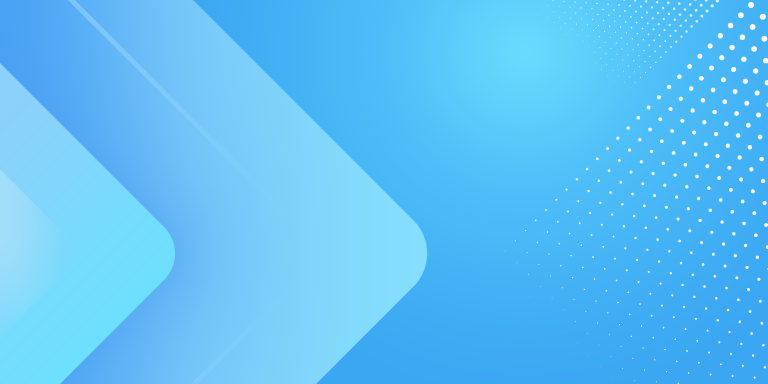
Give the GLSL for this background, as a WebGL 1 fragment shader.

```glsl
precision highp float;

uniform vec2 u_resolution;

// Lengths are in canvas heights
const vec2 GLOW_CENTER = vec2(1.367, 0.865);
const float GLOW_MID = 0.42;
const float GLOW_END = 0.95;
const vec3 GLOW_CORE = vec3(0.42, 0.87, 0.99);
const vec3 SKY_MID = vec3(0.31, 0.755, 0.975);
const vec3 SKY_EDGE = vec3(0.23, 0.655, 0.95);

const vec2 LARGE_TIP = vec2(1.163, 0.340);
const vec2 STRIPE_TIP = vec2(0.846, 0.340);
const vec2 SMALL_TIP = vec2(0.496, 0.340);
const vec2 INNER_TIP = vec2(0.219, 0.340);
const float LARGE_ROUND = 0.122;
const float SMALL_ROUND = 0.097;
const float STRIPE_HALF_WIDTH = 0.0065;

const vec3 LARGE_LEFT = vec3(0.27, 0.63, 0.955);
const vec3 LARGE_MID = vec3(0.47, 0.785, 0.975);
const vec3 LARGE_RIGHT = vec3(0.52, 0.87, 0.99);
const vec3 SHADOW = vec3(0.30, 0.62, 0.95);
const vec3 SMALL_TOP = vec3(0.54, 0.82, 0.985);
const vec3 SMALL_BOTTOM = vec3(0.42, 0.88, 0.99);
const vec3 INNER_TINT = vec3(0.63, 0.87, 0.98);

// Dot grids: a negative row pitch grows toward the upper left
const vec2 MAIN_ORIGIN = vec2(1.969, 1.943);
const vec2 MAIN_PITCH = vec2(0.0612, 0.0534);
const vec2 FINE_ORIGIN = vec2(1.870, 1.866);
const vec2 FINE_PITCH = vec2(-0.0306, 0.0267);

// Signed distance to a right-pointing corner with 45 degree sides
float chevron(vec2 p, vec2 tip, float radius) {
    vec2 q = p - tip;
    vec2 sides = vec2(q.x + q.y, q.x - q.y) * 0.70711 + radius;
    return min(max(sides.x, sides.y), 0.0) + length(max(sides, 0.0)) - radius;
}

float cover(float dist, float pixel) {
    return clamp(0.5 - dist / pixel, 0.0, 1.0);
}

// Diagonal dots that shrink from the origin down to fadeEnd
float dots(vec2 diagonal, vec2 origin, vec2 pitch, float maxRadius, float fadeEnd, float pixel) {
    vec2 cell = (diagonal - origin) / pitch;
    vec2 id = floor(cell + 0.5);
    float dist = length((cell - id) * pitch) * 0.70711;
    float along = origin.y + id.y * pitch.y;
    float size = clamp((along - fadeEnd) / (origin.y - fadeEnd), 0.0, 1.1);
    float visible = step(-0.5, id.x) * smoothstep(0.0, 0.2, size);
    return cover(dist - maxRadius * size, pixel) * visible;
}

vec3 background(vec2 p) {
    float d = length(p - GLOW_CENTER);
    vec3 color = mix(GLOW_CORE, SKY_MID, smoothstep(-0.1, GLOW_MID, d));
    color = mix(color, SKY_EDGE, smoothstep(GLOW_MID * 0.5, GLOW_END, d));
    return color;
}

void main() {
    float pixel = 1.0 / u_resolution.y;
    vec2 p = gl_FragCoord.xy * pixel;
    vec3 color = background(p);

    // Dot fields
    vec2 diagonal = vec2(p.x + 1.0 - p.y, p.x - 1.0 + p.y);
    float dotMask = dots(diagonal, MAIN_ORIGIN, MAIN_PITCH, 0.0078, 0.5, pixel);
    dotMask = max(dotMask, 0.8 * dots(diagonal, FINE_ORIGIN, FINE_PITCH, 0.0042, 1.33, pixel));
    color = mix(color, vec3(1.0), dotMask);

    // Large chevron, shaded around the small one
    float smallDist = chevron(p, SMALL_TIP, SMALL_ROUND);
    vec3 largeColor = mix(LARGE_LEFT, LARGE_MID, smoothstep(-0.1, 0.6, p.x));
    largeColor = mix(largeColor, LARGE_RIGHT, smoothstep(0.35, 1.1, p.x));
    largeColor = mix(largeColor, SHADOW, 0.5 * exp(-max(smallDist, 0.0) / 0.13));

    // Stripe fading toward its tip
    float stripeDist = abs(chevron(p, STRIPE_TIP, 0.02)) - STRIPE_HALF_WIDTH;
    float stripeFade = 0.38 * (1.0 - smoothstep(0.1, 0.8, p.x));
    largeColor = mix(largeColor, vec3(0.75, 0.92, 1.0), cover(stripeDist, pixel) * stripeFade);
    color = mix(color, largeColor, cover(chevron(p, LARGE_TIP, LARGE_ROUND), pixel));

    // Small chevron with a fading inner corner
    float smallBlend = smoothstep(-0.75, 0.3, p.x - p.y);
    vec3 smallColor = mix(SMALL_TOP, SMALL_BOTTOM, smallBlend);
    float innerFade = (1.0 - smoothstep(0.0, 0.2, p.x)) * smoothstep(0.05, 0.4, p.y);
    float innerMask = cover(chevron(p, INNER_TIP, 0.08), pixel);
    smallColor = mix(smallColor, INNER_TINT, innerMask * innerFade);
    color = mix(color, smallColor, cover(smallDist, pixel));

    gl_FragColor = vec4(color, 1.0);
}
```
